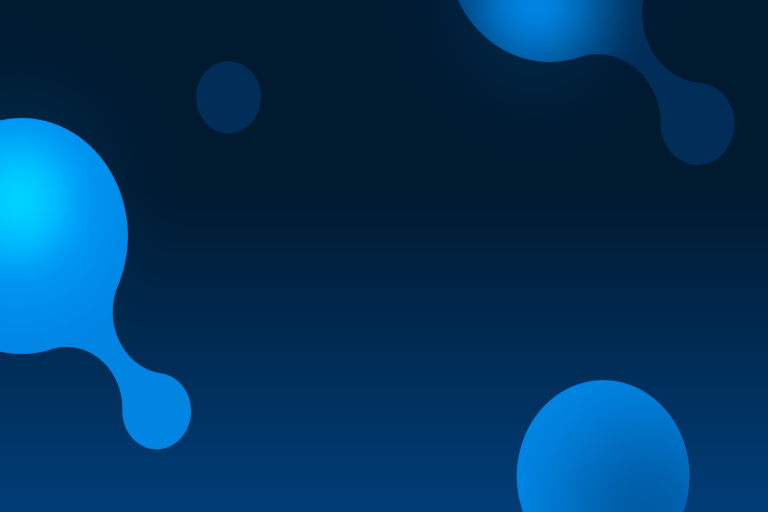
Reproduce this background procedurally as a WebGL 1 fragment shader.

```glsl
precision highp float;
uniform vec2 u_resolution;

const vec3 NIGHT = vec3(0.0, 0.10, 0.19);
const vec3 DEEP_BLUE = vec3(0.0, 0.24, 0.47);
const vec3 DIM_BLUE = vec3(0.0, 0.18, 0.35);
const vec3 OCEAN = vec3(0.0, 0.36, 0.65);
const vec3 BRIGHT_BLUE = vec3(0.0, 0.52, 0.89);
const vec3 AZURE = vec3(0.0, 0.65, 1.0);
const vec3 CYAN = vec3(0.0, 0.82, 1.0);

float circleDistance(vec2 p, vec2 center, float radius) {
  return length(p - center) - radius;
}

// Two circles joined by a neck cut from a pair of tangent fillet circles
float dropletDistance(vec2 p, vec2 a, float radiusA, vec2 b, float radiusB, float fillet) {
  float span = length(b - a);
  vec2 axis = (b - a) / span;
  vec2 offset = p - a;
  vec2 local = vec2(dot(offset, axis), abs(dot(offset, vec2(-axis.y, axis.x))));

  float reachA = radiusA + fillet;
  float reachB = radiusB + fillet;
  float along = (reachA * reachA - reachB * reachB + span * span) / (2.0 * span);
  vec2 corner = vec2(along, sqrt(max(reachA * reachA - along * along, 0.0)));

  float roof = corner.y * min(local.x / along, (span - local.x) / (span - along));
  if (local.y < roof) return fillet - length(local - corner);
  return min(length(local) - radiusA, length(local - vec2(span, 0.0)) - radiusB);
}

float coverage(float dist, float pixel) {
  return 1.0 - smoothstep(-0.75 * pixel, 0.75 * pixel, dist);
}

float glow(vec2 p, vec2 center, float radius) {
  return 1.0 - smoothstep(0.0, radius, length(p - center));
}

void main() {
  // Height is one unit; x is stretched so the tall ovals become circles
  vec2 p = gl_FragCoord.xy / u_resolution * vec2(1.6667, 1.0);
  float pixel = 1.0 / u_resolution.y;
  vec2 leftLight = vec2(0.039, 0.609);
  vec2 topLight = vec2(1.162, 1.0);

  // Backdrop with soft halos
  vec3 color = mix(DEEP_BLUE, NIGHT, clamp(p.y / 0.63, 0.0, 1.0));
  color += BRIGHT_BLUE * 0.13 * glow(p, leftLight, 0.36);
  color += BRIGHT_BLUE * 0.11 * glow(p, topLight, 0.32);

  // Small dim oval
  float dimOval = circleDistance(p, vec2(0.496, 0.810), 0.0703);
  color = mix(color, DIM_BLUE, coverage(dimOval, pixel));

  // Large lower oval, shaded toward its lower right
  float largeOval = circleDistance(p, vec2(1.309, 0.070), 0.1875);
  vec3 ovalColor = mix(BRIGHT_BLUE, OCEAN, glow(p, vec2(1.40, 0.0), 0.32));
  color = mix(color, ovalColor, coverage(largeOval, pixel));

  // Upper droplet, lit from the top edge
  float upperDrop = dropletDistance(p, vec2(1.193, 1.1035), 0.2246,
                                    vec2(1.514, 0.758), 0.080, 0.137);
  vec3 upperColor = mix(DIM_BLUE, BRIGHT_BLUE, glow(p, topLight, 0.26));
  color = mix(color, upperColor, coverage(upperDrop, pixel));

  // Left droplet with a cyan core
  float leftDrop = dropletDistance(p, vec2(0.047, 0.539), 0.2305,
                                   vec2(0.340, 0.197), 0.0745, 0.121);
  vec3 leftColor = mix(BRIGHT_BLUE, AZURE, glow(p, leftLight, 0.33));
  leftColor = mix(leftColor, CYAN, glow(p, leftLight, 0.17));
  color = mix(color, leftColor, coverage(leftDrop, pixel));

  gl_FragColor = vec4(color, 1.0);
}
```
